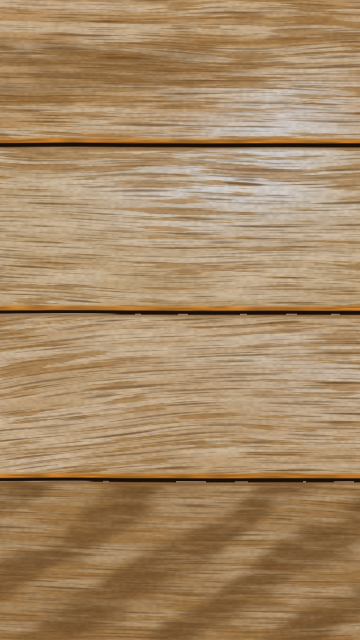
This texture is drawn by a Shadertoy shader. Its source:

```glsl
const float PITCH = 0.2617;       // plank height
const float FIRST_SEAM = 0.25;
const vec3 PALE = vec3(0.79, 0.71, 0.60);
const vec3 SHEEN = vec3(0.82, 0.83, 0.86);
const vec3 BROWN = vec3(0.43, 0.30, 0.16);
const vec3 AMBER = vec3(0.70, 0.43, 0.12);
const vec3 GAP = vec3(0.10, 0.055, 0.03);
const vec3 FILLER = vec3(0.55, 0.48, 0.42);

float hash(vec2 p) {
    vec3 q = fract(p.xyx * 0.1031);
    q += dot(q, q.yzx + 33.33);
    return fract((q.x + q.y) * q.z);
}

float noise(vec2 p) {
    vec2 i = floor(p), f = fract(p);
    f = f * f * (3.0 - 2.0 * f);
    return mix(mix(hash(i), hash(i + vec2(1, 0)), f.x),
               mix(hash(i + vec2(0, 1)), hash(i + vec2(1, 1)), f.x), f.y);
}

float fbm(vec2 p) {
    float sum = 0.0, amp = 0.5;
    for (int i = 0; i < 4; i++) {
        sum += amp * noise(p);
        p = p * 2.03 + 17.3;
        amp *= 0.5;
    }
    return sum / 0.9375;
}

// Tapered strokes, one per staggered cell
float pores(vec2 p, vec2 cells, float density, float seed, float px) {
    vec2 q = p * cells;
    float row = floor(q.y);
    q.x += 7.0 * hash(vec2(row, seed));
    vec2 id = vec2(floor(q.x), row) + seed * 13.0;
    vec2 f = fract(q);
    float halfLen = mix(0.18, 0.48, hash(id + 3.1));
    float halfWidth = mix(0.07, 0.17, hash(id + 5.7));
    float u = (f.x - 0.5) / halfLen;
    float centre = mix(0.3, 0.7, hash(id + 9.2));
    float dist = (abs(f.y - centre) - halfWidth * (1.0 - u * u)) / cells.y;
    return smoothstep(px, -px, dist) * step(hash(id), density) * mix(0.45, 1.0, hash(id + 1.9));
}

float glow(vec2 p, vec2 centre, vec2 radius) {
    vec2 d = (p - centre) / radius;
    return exp(-dot(d, d));
}

// Slanted dark growth bands
float growthBands(vec2 p, float seed) {
    float warp = 0.07 * (fbm(p * vec2(9.0, 12.0) + seed) - 0.5);
    float phase = (p.y - 0.6 * p.x + 0.03 + warp) / 0.122;
    return smoothstep(0.1, 0.95, 0.5 + 0.5 * cos(6.2832 * phase));
}

// Bends the coordinates along the fibres
vec2 fibreCoord(vec2 p, float tilt, float seed) {
    float bend = tilt * p.x * (1.0 - p.x);
    float warp = 0.012 * noise(p * vec2(5.0, 14.0) + seed);
    return vec2(p.x, p.y - bend + warp) + seed;
}

vec3 wood(vec2 p, int plank, float px) {
    vec3 tones[4] = vec3[4](vec3(0.63, 0.50, 0.34), vec3(0.72, 0.60, 0.45),
                            vec3(0.72, 0.61, 0.46), vec3(0.70, 0.55, 0.37));
    vec4 tilts = vec4(-0.04, 0.13, -0.04, -0.03);
    float seed = float(plank) * 5.37 + 2.0;
    vec2 g = fibreCoord(p, tilts[plank], seed);

    // Soft fibres and warm flecks
    float fibre = fbm(g * vec2(7.0, 100.0));
    float patches = fbm(p * vec2(5.0, 11.0) + seed);
    vec3 col = mix(tones[plank], PALE, smoothstep(0.35, 0.7, fibre) * (plank == 0 ? 0.35 : 0.75));
    float fleck = fbm(g * vec2(10.0, 150.0) + 40.0) + 0.4 * (patches - 0.5);
    col = mix(col, vec3(0.59, 0.42, 0.22), 0.6 * smoothstep(0.52, 0.66, fleck));

    // Darker figure
    float ragged = smoothstep(0.25, 0.65, fbm(g * vec2(14.0, 130.0) + 71.0));
    float figure = plank == 0 ? 0.8 * growthBands(p, seed)
                 : plank == 3 ? 0.45 * smoothstep(0.48, 0.72, patches) : 0.0;
    col = mix(col, BROWN, figure * mix(0.45, 1.0, ragged));

    // Reflected light lies on the smooth ridges
    float shine = glow(p, vec2(0.37, 0.72), vec2(0.19, 0.09))
                + 0.75 * glow(p, vec2(0.46, 0.83), vec2(0.13, 0.06))
                + 0.45 * glow(p, vec2(0.52, 0.42), vec2(0.17, 0.08));
    col = mix(col, SHEEN, min(shine, 1.0) * mix(0.75, 0.25, smoothstep(0.42, 0.64, fleck)));

    // Open pores at three sizes
    for (int i = 0; i < 3; i++) {
        float k = float(i);
        float mark = pores(g, vec2(6.0, 85.0) * pow(1.6, k), 0.6 - 0.07 * k, seed + k, px);
        col = mix(col, BROWN * 0.95, mark * (0.72 - 0.1 * k));
    }
    col *= 0.95 + 0.1 * noise(p * vec2(170.0, 300.0));
    return col;
}

void mainImage(out vec4 fragColor, in vec2 fragCoord) {
    float px = 1.0 / iResolution.y;
    vec2 p = fragCoord * px;
    float level = (p.y - FIRST_SEAM + 0.0015 * (noise(vec2(p.x * 9.0, 4.0)) - 0.5)) / PITCH;
    int plank = clamp(int(floor(level)) + 1, 0, 3);
    float above = fract(level) * PITCH;
    float below = PITCH - above;
    vec3 col = wood(p, plank, px);

    // Rounded plank edges
    float grit = noise(p * vec2(35.0, 400.0));
    col = mix(col, AMBER * (0.8 + 0.4 * grit), 0.9 * smoothstep(0.014, 0.007, above));
    col = mix(col, BROWN * 1.2, 0.6 * smoothstep(0.011, 0.004, below));

    // Seam, partly filled on the lower two joints
    float joint = floor(level + 0.5);
    float speck = step(0.76, noise(vec2(p.x * 42.0, joint * 7.0 + 3.0)));
    float filled = max(smoothstep(0.19, 0.17, p.x + 0.04 * (1.0 - joint)), speck) * step(joint, 1.5);
    float seamDist = min(above, below);
    vec3 seamCol = mix(GAP, FILLER * (0.7 + 0.5 * grit), filled * smoothstep(0.0, 0.002, below - 0.0005) * step(below, above));
    col = mix(col, seamCol, smoothstep(0.0032 + px, 0.0032 - px, seamDist));
    fragColor = vec4(clamp(col, 0.0, 1.0), 1.0);
}
```
